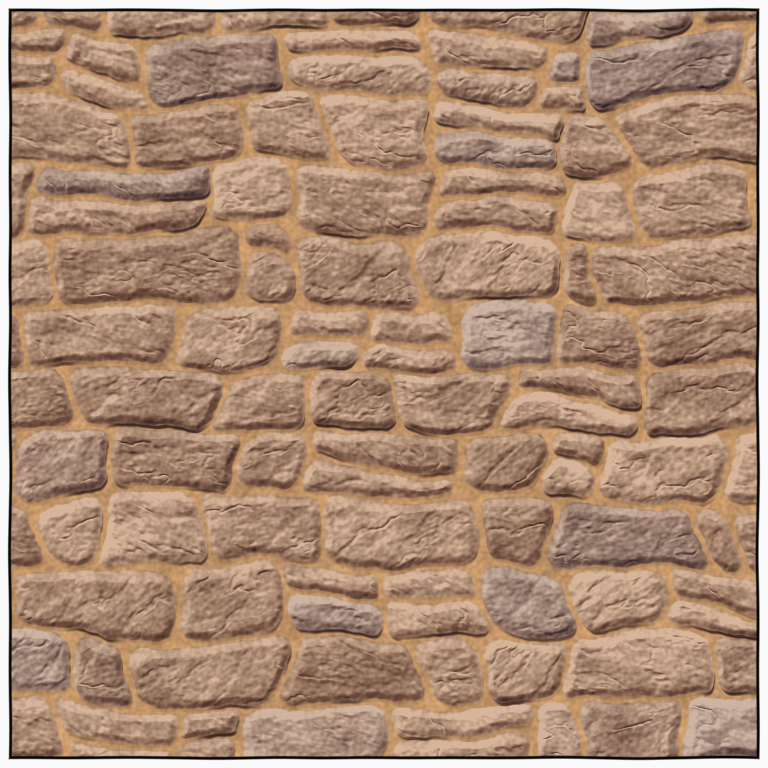
This texture is drawn by a WebGL 1 fragment shader. Its source:

```glsl
precision highp float;
// Draws a sunlit wall of rough brown stones in sandy mortar, framed by a thin black line on white.
uniform vec2 u_resolution;

const vec3 SHADOW = vec3(0.17, 0.11, 0.11);
const vec3 UMBER  = vec3(0.43, 0.30, 0.24);
const vec3 STONE  = vec3(0.67, 0.54, 0.45);
const vec3 PALE   = vec3(0.80, 0.67, 0.57);
const vec3 MORTAR = vec3(0.76, 0.58, 0.40);
const vec3 PAPER  = vec3(0.98);
const vec3 INK    = vec3(0.03);
const float ROWS = 11.5;         // courses over the canvas height
const float COLS = 7.0;          // mean stones per course
const float WIDTH_JITTER = 0.8;  // 0 = equal stone widths
const float SPLIT_CHANCE = 0.24; // share of cells holding two flat stones
const float JOINT = 0.0037;      // half width of a mortar joint
const float CORNER = 0.017;      // corner radius of a stone
const float BEVEL = 0.010;       // height of the stone edges
const float ROUGHNESS = 0.011;   // height of the relief on the faces
const float LIGHT = 0.20;        // strength of the relief shading
const float FRAME_INSET = 0.0115;
const float FRAME_WIDTH = 0.0036;

float hash(vec2 p) {
  vec3 q = fract(p.xyx * 0.1031);
  q += dot(q, q.yzx + 33.33);
  return fract((q.x + q.y) * q.z);
}

float corner(vec2 cell, vec2 offset) {
  float a = 6.2832 * hash(cell + 57.0);
  return dot(vec2(cos(a), sin(a)), offset);
}

// Gradient noise, about -0.7 to 0.7
float noise(vec2 p) {
  vec2 i = floor(p), f = p - i;
  vec2 u = f * f * f * (f * (f * 6.0 - 15.0) + 10.0);
  vec2 e = vec2(1.0, 0.0);
  return mix(mix(corner(i, f), corner(i + e, f - e), u.x),
             mix(corner(i + e.yx, f - e.yx), corner(i + 1.0, f - 1.0), u.x), u.y);
}

float fbm(vec2 p) {
  float sum = 0.0, amp = 0.6;
  for (int i = 0; i < 4; i++) {
    sum += amp * noise(p);
    p = mat2(1.6, 1.2, -1.2, 1.6) * p + 13.7;
    amp *= 0.55;
  }
  return sum;
}

// Slanted joint between neighbours in a course
float joint(float k, float row, float fy) {
  float h = hash(vec2(k, row) + 3.0);
  return k + WIDTH_JITTER * (h - 0.5) + 0.4 * (fy - 0.5) * (fract(h * 17.0) - 0.5);
}

// x: distance inside the stone (negative in mortar), y: stone id
vec2 stoneAt(vec2 p) {
  vec2 w = p + 0.036 * vec2(noise(p * 5.0), noise(p * vec2(4.5, 4.0) + 31.0));
  w += 0.008 * vec2(noise(p * 21.0 + 7.0), noise(p * 19.0 + 47.0));
  w += 0.0022 * vec2(noise(p * 75.0), noise(p * 75.0 + 19.0));
  float row = floor(w.y * ROWS), fy = fract(w.y * ROWS);
  float x = w.x * COLS + 20.0 + 7.0 * hash(vec2(row, 9.0));
  float k = floor(x);
  if (x < joint(k, row, fy)) k -= 1.0;
  else if (x >= joint(k + 1.0, row, fy)) k += 1.0;

  vec2 lo = vec2(joint(k, row, fy) / COLS, 0.0);
  vec2 hi = vec2(joint(k + 1.0, row, fy) / COLS, 1.0 / ROWS);
  vec2 q = vec2(x / COLS, fy / ROWS);
  float id = hash(vec2(k, row) + 71.0);
  if (id < SPLIT_CHANCE) {
    float r = hash(vec2(row, k) + 23.0);
    float cut = mix(0.36, 0.64, r) / ROWS
              + 0.3 * (fract(r * 13.0) - 0.5) * (q.x - 0.5 * (lo.x + hi.x));
    if (q.y < cut) { hi.y = cut; id = fract(id * 7.0 + 0.37); }
    else lo.y = cut;
  }
  vec2 halfSize = max(0.5 * (hi - lo) - JOINT - 0.003 * noise(p * 13.0), 0.002);
  float r = min(CORNER * (0.5 + id), min(halfSize.x, halfSize.y));
  vec2 e = abs(q - 0.5 * (lo + hi)) - halfSize + r;
  return vec2(r - length(max(e, 0.0)) - min(max(e.x, e.y), 0.0), id);
}

// Height of the wall: rounded edges, lumps and slanting fissures
float relief(vec2 p, vec2 s) {
  float a = 1.6 * (s.y - 0.5);
  vec2 q = mat2(cos(a), -sin(a), sin(a), cos(a)) * p + 40.0 * s.y;
  float lumps = fbm(q * vec2(13.0, 22.0));
  float fissure = 1.0 - smoothstep(0.0, 0.16, abs(noise(q * vec2(9.0, 20.0) + lumps)));
  float face = smoothstep(-0.001, 0.012, s.x);
  return face * (BEVEL + ROUGHNESS * (lumps - 0.22 * fissure)) + 0.0012 * noise(p * 130.0);
}

vec3 stoneRamp(float tone) {
  vec3 c = mix(SHADOW, UMBER, smoothstep(0.12, 0.44, tone));
  c = mix(c, STONE, clamp((tone - 0.43) / 0.24, 0.0, 1.0));
  return mix(c, PALE, clamp((tone - 0.67) / 0.13, 0.0, 1.3));
}

void main() {
  vec2 p = gl_FragCoord.xy / u_resolution;
  float px = 1.0 / min(u_resolution.x, u_resolution.y);
  vec2 s = stoneAt(p);

  // Light from the upper left
  vec2 ex = vec2(0.0016, 0.0), ey = ex.yx;
  float h = relief(p, s);
  vec2 slope = vec2(relief(p + ex, stoneAt(p + ex)), relief(p + ey, stoneAt(p + ey))) - h;
  float lit = clamp(LIGHT * dot(slope / ex.x, vec2(0.45, -1.0)), -0.36, 0.13);

  // Mottled, grainy stone and sandy mortar
  float grain = 0.10 * noise(p * 170.0) + 0.08 * noise(p * 95.0 + 5.0);
  float tone = 0.675 + 0.13 * (fract(s.y * 29.0) - 0.5) + 0.20 * fbm(p * 17.0 + s.y * 9.0);
  vec3 stone = stoneRamp(tone + lit + grain);
  stone += 0.05 * smoothstep(0.7, 1.0, fract(s.y * 53.0)) * vec3(-0.7, -0.1, 0.6);
  vec3 mortar = MORTAR * (1.0 + 0.6 * lit + 1.2 * grain + 0.15 * noise(p * 30.0));

  // Shadow cast into the joint by the stone above
  float above = smoothstep(0.0, 0.004, stoneAt(p + vec2(-0.002, 0.006)).x);
  float depth = 0.12 + 0.75 * smoothstep(0.0, 0.3, noise(p * 10.0 + 3.0));
  mortar = mix(mortar, SHADOW, above * depth);
  vec3 color = mix(mortar, stone, smoothstep(-0.0014, 0.0014, s.x));

  // Wobbly frame and paper margin
  vec2 wobble = 0.0022 * vec2(noise(vec2(p.y * 9.0, 2.0)), noise(vec2(p.x * 9.0, 8.0)));
  vec2 rim = 0.5 - abs(p - 0.5 + wobble);
  float inset = min(rim.x, rim.y) - FRAME_INSET;
  color = mix(INK, color, smoothstep(-px, px, inset - FRAME_WIDTH));
  color = mix(PAPER, color, smoothstep(-px, px, inset));
  gl_FragColor = vec4(clamp(color, 0.0, 1.0), 1.0);
}
```
